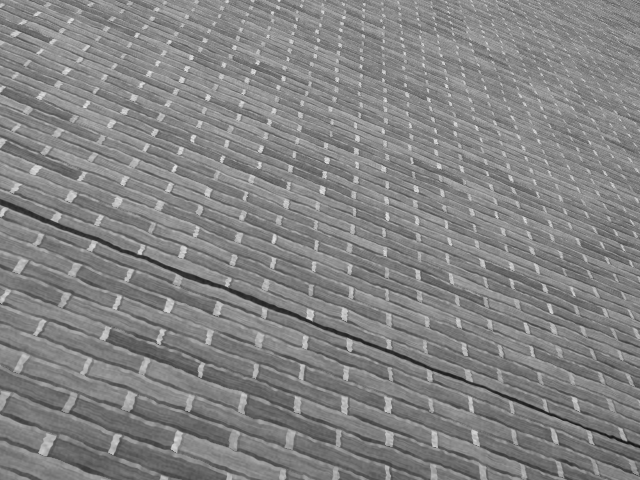
Reproduce this texture procedurally as a WebGL 2 fragment shader.

```glsl
#version 300 es
precision highp float;
// Grey running-bond brick wall seen obliquely, receding to the upper right.
// A projective map turns canvas points into wall units (half bricks, courses);
// bricks, pale head joints, ragged bed joints and one open crack are drawn there.
uniform vec2 u_resolution;
out vec4 fragColor;

const float CRACK_COURSE = -6.5;
const float BRICK_GREY = 0.50;
const float MORTAR_GREY = 0.78;
const float BED_LIGHT = 0.68;
const float BED_SHADOW = 0.27;
const float CRACK_GREY = 0.13;

float hash(vec2 p) {
  return fract(sin(dot(p, vec2(127.1, 311.7))) * 43758.5);
}

float noise(vec2 p) {
  vec2 cell = floor(p);
  vec2 f = fract(p);
  f = f * f * (3.0 - 2.0 * f);
  float low = mix(hash(cell), hash(cell + vec2(1, 0)), f.x);
  float high = mix(hash(cell + vec2(0, 1)), hash(cell + vec2(1, 1)), f.x);
  return mix(low, high, f.y);
}

float fbm(vec2 p) {
  float sum = 0.0;
  float amplitude = 0.5;
  for (int i = 0; i < 4; i++) {
    sum += amplitude * noise(p);
    p = p * 2.03 + 17.0;
    amplitude *= 0.5;
  }
  return sum;
}

// Soft band that fades rather than thickens when thinner than the footprint
float band(float dist, float halfWidth, float soft) {
  float cover = 1.0 - smoothstep(halfWidth - soft, halfWidth + soft, abs(dist));
  return cover * min(1.0, 2.0 * halfWidth / soft);
}

// Canvas point to wall units: x in half bricks, y in courses
vec2 toWall(vec2 p) {
  mat3 wallToCanvas = mat3(
    0.0788, -0.02744, 0.0048,
    0.01564, 0.03105, 0.0198,
    0.5052, 0.5503, 1.0);
  vec3 q = inverse(wallToCanvas) * vec3(p, 1.0);
  return q.xy / q.z;
}

// Tone of one brick face with streaks and stains
float brickTone(vec2 id, vec2 wall) {
  float tone = BRICK_GREY + 0.13 * (hash(id) - 0.5);
  tone -= 0.06 * step(0.82, hash(id + 9.3));
  tone += 0.16 * (fbm(wall * vec2(1.6, 3.5)) - 0.47);
  return tone + 0.07 * (noise(wall * vec2(3.0, 14.0)) - 0.5);
}

void main() {
  vec2 p = gl_FragCoord.xy / u_resolution.y;
  vec2 wall = toWall(p);
  vec2 soft = 0.7 * fwidth(wall);

  // Uneven edges
  wall.y += 0.16 * (noise(wall * vec2(1.7, 0.8)) - 0.5);
  wall.y += 0.08 * (noise(wall * vec2(9.0, 2.0)) - 0.5);

  // Running bond: each course shifts by half a brick
  float course = floor(wall.y + 0.5);
  float along = (wall.x + course) * 0.5 + 0.07 * (hash(vec2(course, 4.0)) - 0.5);
  vec2 brick = vec2(floor(along), course);
  float grey = brickTone(brick, wall);

  // Bed joints: lit mortar under a shadowed brick edge, both broken up
  float bed = fract(wall.y) - 0.5;
  float bedRow = floor(wall.y);
  float wear = noise(vec2(wall.x * 2.3, bedRow * 7.1));
  float chips = noise(wall * vec2(11.0, 5.0));
  float lit = band(bed + 0.10, 0.05 + 0.07 * chips, soft.y);
  float shade = band(bed - 0.06, 0.04 + 0.07 * wear, soft.y);
  grey = mix(grey, BED_LIGHT, lit * mix(0.25, 0.9, chips));
  grey = mix(grey, BED_SHADOW, shade * mix(0.25, 0.95, wear));

  // Head joints: short pale plugs of varying width and strength
  float joint = floor(along + 0.5);
  vec2 jointId = vec2(joint, course);
  float ragged = 0.022 * (noise(wall * vec2(6.0, 7.0)) - 0.5);
  float offset = along - joint + 0.04 * (hash(jointId + 2.7) - 0.5) + ragged;
  float halfWidth = mix(0.022, 0.042, hash(jointId + 5.1));
  float plug = band(offset, halfWidth, 0.5 * soft.x);
  plug *= band(wall.y - course + 0.04, 0.47, soft.y);
  float plugShade = band(offset - halfWidth - 0.012, 0.012, 0.5 * soft.x);
  grey = mix(grey, BED_SHADOW, 0.45 * plugShade * hash(jointId + 8.2));
  float plugGrey = MORTAR_GREY + 0.16 * (noise(wall * vec2(14.0, 9.0)) - 0.5);
  grey = mix(grey, plugGrey, plug * mix(0.55, 1.0, hash(jointId + 1.4)));

  // One open bed joint, widest on the left and fading to the right
  float crackWidth = mix(0.20, 0.09, smoothstep(-3.0, 10.0, wall.x));
  crackWidth *= 0.65 + 0.6 * noise(vec2(wall.x * 1.4, 3.0));
  float crackDist = wall.y - CRACK_COURSE;
  grey = mix(grey, BED_LIGHT, 0.6 * band(crackDist + 0.27, 0.06, soft.y));
  grey = mix(grey, CRACK_GREY, 0.92 * band(crackDist, crackWidth, soft.y));

  // Broad daylight falloff and surface grain
  grey += 0.07 * (smoothstep(0.0, 0.8, p.y) - 0.5);
  grey -= 0.05 * smoothstep(0.5, 1.1, length(p - vec2(0.6, 0.65)));
  grey += 0.06 * (noise(p * 210.0) - 0.5);
  fragColor = vec4(vec3(clamp(grey + 0.015, 0.0, 1.0)), 1.0);
}
```
